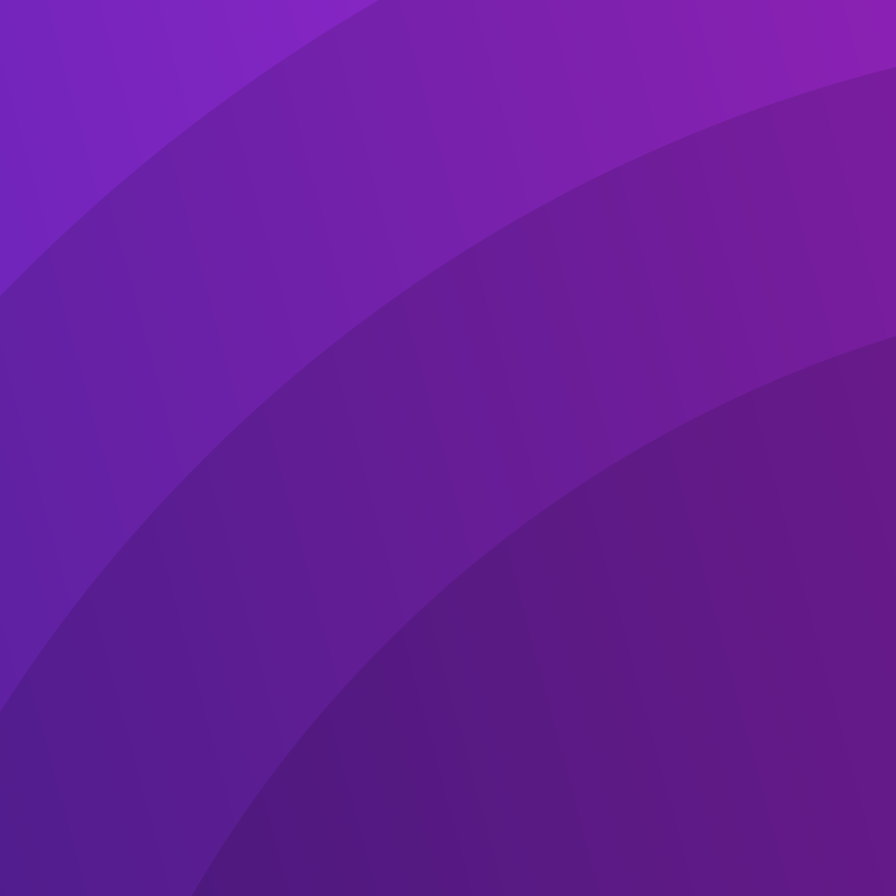
A Shadertoy shader for this background:

```glsl
const vec3 VIOLET = vec3(0.412, 0.145, 0.718);
const vec3 MAGENTA = vec3(0.618, 0.149, 0.802);

const vec2 RING_CENTER = vec2(1.406, -0.693);
const float INNER_RADIUS = 1.379;
const float RING_STEP = 0.2894;
const int RING_COUNT = 3;
const float RING_SHADE = 0.88;

// Linear blend along a direction, from 0 to span
vec3 linearGradient(vec2 p, vec2 direction, float span, vec3 start, vec3 end) {
    return mix(start, end, clamp(dot(p, direction) / span, 0.0, 1.0));
}

// Smooth coverage of a disc
float disc(vec2 p, vec2 center, float radius, float edge) {
    return 1.0 - smoothstep(-edge, edge, length(p - center) - radius);
}

// Light left after passing through stacked translucent discs
float stackedShade(vec2 p, vec2 center, float radius, float stepSize, float edge) {
    float light = 1.0;
    for (int i = 0; i < RING_COUNT; i++) {
        float coverage = disc(p, center, radius + float(i) * stepSize, edge);
        light *= mix(1.0, RING_SHADE, coverage);
    }
    return light;
}

void mainImage(out vec4 fragColor, in vec2 fragCoord) {
    vec2 uv = fragCoord / iResolution.xy;
    float edge = 0.75 / iResolution.y;

    // Tilted base gradient
    vec3 color = linearGradient(uv, vec2(0.966, 0.26), 1.226, VIOLET, MAGENTA);

    // Concentric darkening
    color *= stackedShade(uv, RING_CENTER, INNER_RADIUS, RING_STEP, edge);

    fragColor = vec4(color, 1.0);
}
```
